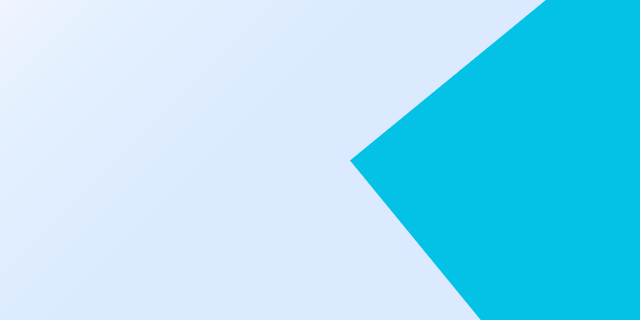
A Shadertoy shader for this background:

```glsl
// Pale blue diagonal gradient with a tilted cyan block entering from the right.
#define CORNER vec2(1.0938, 0.4985)
#define TILT 0.6865
#define GLOW_MID 0.42
#define GLOW_END 1.18
#define LILAC_WHITE vec3(0.941, 0.957, 1.000)
#define ICE_BLUE vec3(0.892, 0.941, 0.996)
#define PALE_BLUE vec3(0.859, 0.918, 0.996)
#define CYAN vec3(0.014, 0.757, 0.902)

// Signed distance to a right-angled wedge opening toward +x, tilted about its corner
float wedgeDistance(vec2 p, vec2 corner, float tilt) {
    float c = cos(tilt), s = sin(tilt);
    vec2 q = p - corner;
    vec2 outside = -vec2(c * q.x + s * q.y, s * q.x - c * q.y);
    return length(max(outside, 0.0)) + min(max(outside.x, outside.y), 0.0);
}

// Three-stop gradient running down from the upper left corner
vec3 backdrop(vec2 p) {
    float t = p.x + 1.0 - p.y;
    vec3 nearCorner = mix(LILAC_WHITE, ICE_BLUE, clamp(t / GLOW_MID, 0.0, 1.0));
    float fade = clamp((t - GLOW_MID) / (GLOW_END - GLOW_MID), 0.0, 1.0);
    return mix(nearCorner, PALE_BLUE, fade);
}

void mainImage(out vec4 fragColor, in vec2 fragCoord) {
    // Canvas height is one unit
    vec2 p = fragCoord / iResolution.y;
    float pixel = 1.0 / iResolution.y;

    // Cyan block with a one-pixel soft edge
    float d = wedgeDistance(p, CORNER, TILT);
    float cover = clamp(0.5 - d / pixel, 0.0, 1.0);
    fragColor = vec4(mix(backdrop(p), CYAN, cover), 1.0);
}
```
